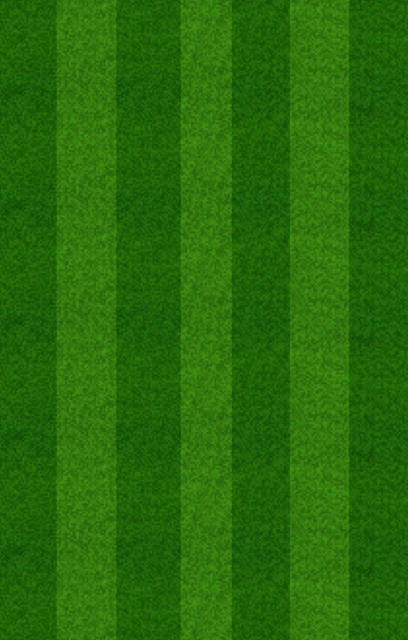
This texture is drawn by a Shadertoy shader. Its source:

```glsl
// Mown grass lawn with alternating dark and light vertical stripes.

float hash(vec2 p) {
    return fract(sin(dot(p, vec2(127.1, 311.7))) * 43758.5453);
}

// Smooth value noise that repeats vertically every `rows` cells.
float noise(vec2 p, float rows) {
    vec2 cell = floor(p), f = fract(p);
    f = f * f * (3.0 - 2.0 * f);
    float y0 = mod(cell.y, rows), y1 = mod(cell.y + 1.0, rows);
    return mix(
        mix(hash(vec2(cell.x, y0)), hash(vec2(cell.x + 1.0, y0)), f.x),
        mix(hash(vec2(cell.x, y1)), hash(vec2(cell.x + 1.0, y1)), f.x), f.y);
}

void mainImage(out vec4 fragColor, in vec2 fragCoord) {
    vec2 uv = fragCoord / iResolution.xy;
    vec2 p = fragCoord / iResolution.y;

    // Unevenly spaced stripe borders, each one toggling the shade
    float edges[6] = float[6](0.139, 0.285, 0.443, 0.568, 0.711, 0.855);
    float soft = max(0.002, 0.7 / iResolution.x);
    float light = 0.0;
    float seam = 0.0;
    for (int i = 0; i < 6; i++) {
        float d = uv.x - edges[i];
        float side = i % 2 == 0 ? 1.0 : -1.0;
        light += side * smoothstep(-soft, soft, d);
        seam += (i == 3 || i == 4 ? 1.0 : 0.3) * exp(-d * d / 0.000008);
    }
    vec3 color = mix(vec3(0.122, 0.382, 0.026), vec3(0.202, 0.473, 0.054), light);

    // Turf tile repeating down the canvas: broad bands and horizontal streaks
    vec2 turf = vec2(p.x, (1.0 - p.y) / 0.18);
    float band = cos(6.2832 * (turf.y - 0.79));
    float streak = noise(turf * vec2(9.0, 18.0), 18.0) - 0.5;
    float patches = noise(turf * vec2(28.0, 7.0) + 40.0, 7.0) - 0.5;
    float shade = 1.0 - 0.025 * band + 0.06 * streak + 0.04 * patches;

    // Fine blades and coarser tufts
    float blades = noise(turf * vec2(330.0, 58.0), 58.0) - 0.5;
    float tufts = noise(turf * vec2(165.0, 30.0) + 90.0, 30.0) - 0.5;
    shade += 0.26 * blades + 0.14 * tufts + 0.04 * seam;

    // Shaded grass turns cooler, lit tips turn yellower
    color *= shade;
    color += vec3(0.07, 0.015, 0.03) * blades;
    color += vec3(-0.012, -0.004, 0.01) * max(band, 0.0) * (1.0 - light);

    fragColor = vec4(clamp(color, 0.0, 1.0), 1.0);
}
```
